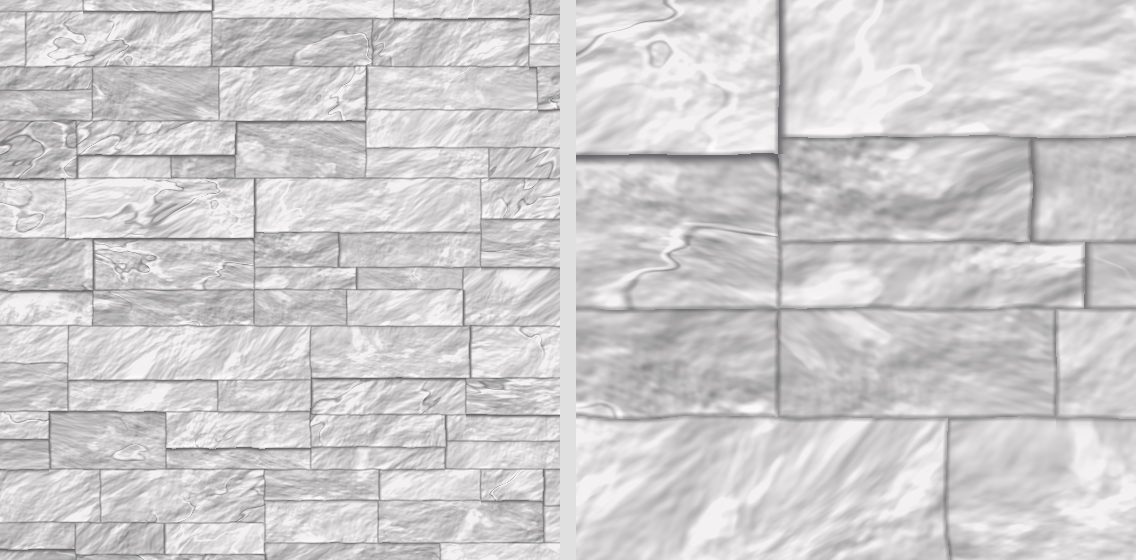
Left, the full canvas; right, a detail of the centre.
A WebGL 1 fragment shader for this texture:

```glsl
precision highp float;
uniform vec2 u_resolution;

const vec3 STONE_TINT = vec3(1.004, 0.996, 1.0);
const vec3 SHADOW_COLOR = vec3(0.43, 0.42, 0.43);

float hash(vec2 p) {
  return fract(sin(dot(p, vec2(127.1, 311.7))) * 43758.5453);
}

float noise(vec2 p) {
  vec2 cell = floor(p);
  vec2 f = fract(p);
  f = f * f * (3.0 - 2.0 * f);
  float low = mix(hash(cell), hash(cell + vec2(1.0, 0.0)), f.x);
  float high = mix(hash(cell + vec2(0.0, 1.0)), hash(cell + 1.0), f.x);
  return mix(low, high, f.y);
}

float fbm(vec2 p) {
  float sum = 0.0;
  float weight = 0.5;
  for (int i = 0; i < 4; i++) {
    sum += weight * noise(p);
    p = mat2(1.6, 1.2, -1.2, 1.6) * p + 17.3;
    weight *= 0.56;
  }
  return sum / 1.02;
}

// 1 at distance zero, fading to 0 at the given width
float fade(float d, float width) {
  return 1.0 - smoothstep(0.0, width, d);
}

// Recursive random cuts; box holds the lower left and upper right corners
void findStone(vec2 p, out vec4 box, out float seed) {
  box = vec4(-0.23, -0.06, 1.31, 1.05);
  seed = 0.37;
  for (int i = 0; i < 12; i++) {
    vec2 size = box.zw - box.xy;
    float ratio = mix(0.36, 0.64, hash(vec2(seed, 1.3)));
    float aspect = mix(3.8, 6.2, hash(vec2(seed, 2.7)));
    float side = 0.0;
    if (size.x > aspect * size.y && size.x > 0.28) {
      float cut = box.x + size.x * ratio;
      side = step(cut, p.x);
      if (side < 0.5) box.z = cut; else box.x = cut;
    } else if (size.y > mix(0.075, 0.13, hash(vec2(seed, 4.1)))) {
      float cut = box.y + size.y * ratio;
      side = step(cut, p.y);
      if (side < 0.5) box.w = cut; else box.y = cut;
    } else {
      break;
    }
    seed = hash(vec2(seed * 7.0 + side, side + 5.9));
  }
}

float raiseOf(float seed) {
  return hash(vec2(seed, 8.3));
}

// Slanted, layered coordinates for the cleft face of one stone
vec2 cleftSpace(vec2 p, float seed) {
  float angle = mix(-0.25, 0.75, hash(vec2(seed, 6.1)));
  float c = cos(angle);
  float s = sin(angle);
  vec2 q = vec2(c * p.x + s * p.y, c * p.y - s * p.x);
  q = q * vec2(25.0, 50.0) + seed * 90.0;
  return q + 1.6 * vec2(noise(q * 0.35), noise(q * 0.35 + 31.0));
}

float stoneShade(vec2 p, float seed) {
  vec2 q = cleftSpace(p, seed);
  float tone = mix(0.725, 0.86, hash(vec2(seed, 3.9)));
  float rough = mix(0.4, 0.72, hash(vec2(seed, 9.7)));
  // Relief lit from the upper left
  float height = fbm(q);
  float lit = height - fbm(cleftSpace(p + vec2(-0.0025, 0.0035), seed));
  tone += rough * lit + 0.17 * (height - 0.5);
  tone += 0.09 * (noise(p * 9.0 + seed * 50.0) - 0.5);
  // Pale chipped veins, dark cracks and flecks
  float ridge = fbm(q * 0.27 + 43.0) - 0.5;
  float patches = smoothstep(0.45, 0.7, noise(q * 0.16 + 11.0));
  tone += 0.13 * patches * fade(abs(ridge), 0.022);
  tone -= 0.16 * patches * fade(abs(ridge + 0.028), 0.016) * step(0.55, rough);
  tone += 0.12 * smoothstep(0.6, 0.72, fbm(q * 0.8 + 71.0));
  return min(tone, 0.95);
}

void main() {
  vec2 uv = gl_FragCoord.xy / u_resolution.y;
  float pixel = 1.0 / u_resolution.y;
  vec2 wobble = vec2(noise(uv * 45.0), noise(uv * 45.0 + 19.0)) - 0.5;
  vec2 p = uv + 0.0025 * wobble;

  vec4 box, otherBox;
  float seed, seedAbove, seedLeft;
  findStone(p, box, seed);
  findStone(vec2(p.x, box.w + 0.002), otherBox, seedAbove);
  findStone(vec2(box.x - 0.002, p.y), otherBox, seedLeft);
  vec2 fromLow = p - box.xy;
  vec2 fromHigh = box.zw - p;
  float edge = min(min(fromLow.x, fromLow.y), min(fromHigh.x, fromHigh.y));
  float raise = raiseOf(seed);

  // Stone face with a worn, brighter lower rim
  float shade = stoneShade(uv, seed) + 0.06 * raise * fade(fromLow.y, 0.012);
  vec3 color = shade * STONE_TINT;

  // Thin joints, then shadows thrown down and right by prouder stones
  color *= 1.0 - 0.25 * fade(edge, max(0.003, 1.5 * pixel));
  float dropAbove = clamp(2.2 * (raiseOf(seedAbove) - raise), 0.0, 1.0);
  float dropLeft = clamp(2.2 * (raiseOf(seedLeft) - raise), 0.0, 1.0);
  float shadow = max(dropAbove * fade(fromHigh.y, max(0.0075, 2.0 * pixel)),
                     dropLeft * fade(fromLow.x, max(0.0065, 2.0 * pixel)));
  color = mix(color, SHADOW_COLOR, 0.9 * shadow);
  color *= 1.0 - 0.07 * dropAbove * fade(fromHigh.y, 0.02);
  gl_FragColor = vec4(color, 1.0);
}
```
